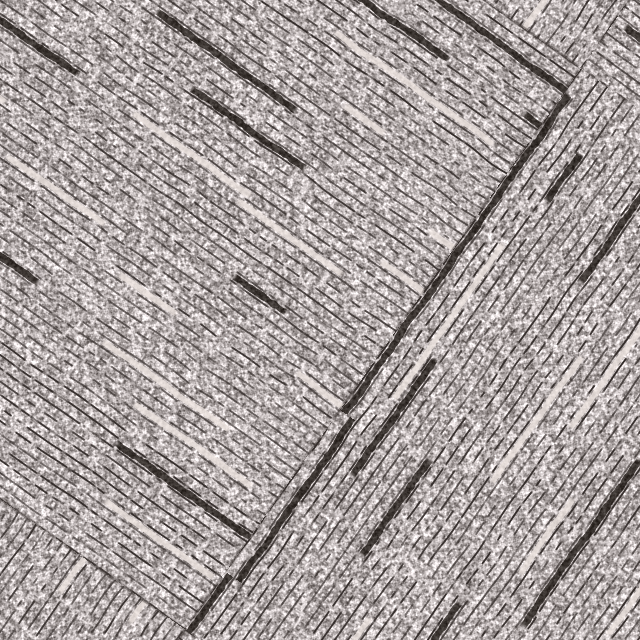
Give the GLSL for this texture, as a WebGL 2 fragment shader.

```glsl
#version 300 es
precision highp float;

uniform vec2 u_resolution;
out vec4 fragColor;

// Layout, in canvas units
const vec2 CORNER = vec2(0.908, 0.893);     // point where four tiles meet
const float ANGLE = 0.956;                  // direction of the long seam, radians
const float TILE = 1.073;
const float ROWS = 64.0;                    // yarn rows per tile
const float GROOVE = 0.085;                 // half width, in rows
const float PALE_WIDTH = 0.27;              // half widths of accents, in rows
const float DARK_WIDTH = 0.31;
const float SEAM_WIDTH = 0.0022;

// Accent strands: one candidate per group of rows and span of length
const float GROUP = 4.0;
const float SPAN = 0.50;
const float ACCENT_CHANCE = 0.78;
const float DARK_SHARE = 0.34;
const vec3 EDGE_STRAND = vec3(0.11, 0.42, 1.03); // step out, step back, end

// Yarn
const vec3 PALE = vec3(0.86, 0.83, 0.83);
const vec3 DARK = vec3(0.22, 0.19, 0.18);
const vec3 CREAM = vec3(0.90, 0.865, 0.85);
const vec3 CHARCOAL = vec3(0.21, 0.185, 0.17);
const float BASE_TONE = 0.80;
const float GRAIN = 1.35;
const float GRAIN_SCALE = 255.0;

float hash(vec2 p) {
    return fract(sin(dot(p, vec2(127.1, 311.7))) * 43758.5453);
}

float noise(vec2 p) {
    vec2 i = floor(p), f = fract(p);
    f = f * f * (3.0 - 2.0 * f);
    return mix(mix(hash(i), hash(i + vec2(1, 0)), f.x),
               mix(hash(i + vec2(0, 1)), hash(i + vec2(1, 1)), f.x), f.y);
}

float band(float d, float halfWidth, float soft) {
    return 1.0 - smoothstep(halfWidth - soft, halfWidth + soft, abs(d));
}

float segment(float x, float start, float end, float soft) {
    return smoothstep(start - soft, start + soft, x)
         * (1.0 - smoothstep(end - soft, end + soft, x));
}

// Coverage of a scattered strand: x = cream, y = charcoal
vec2 accent(float along, float row, vec2 tile) {
    float group = floor(row / GROUP);
    float s = along / SPAN + hash(vec2(group, tile.x + 5.0 * tile.y));
    vec2 key = vec2(group + 37.0 * tile.x, floor(s) + 17.0 * tile.y);
    float chosen = group * GROUP + floor(GROUP * hash(key + 0.3));
    float start = 0.35 * hash(key + 1.7);
    float end = start + mix(0.15, 0.65, hash(key + 2.9));
    float on = segment(fract(s), start, end, 0.008)
             * step(abs(row - chosen), 0.5) * step(hash(key + 4.1), ACCENT_CHANCE);
    float isDark = step(hash(key + 5.3), DARK_SHARE);
    return on * vec2(1.0 - isDark, isDark);
}

void main() {
    float pixel = 1.0 / min(u_resolution.x, u_resolution.y);
    vec2 p = gl_FragCoord.xy * pixel - CORNER;

    // Rotated checkerboard of quarter-turned tiles
    vec2 alongSeam = vec2(cos(ANGLE), sin(ANGLE));
    vec2 q = vec2(dot(p, vec2(alongSeam.y, -alongSeam.x)), dot(p, alongSeam));
    vec2 tile = floor(q / TILE);
    vec2 local = q - tile * TILE;
    float turned = mod(tile.x + tile.y, 2.0);
    vec2 st = turned < 0.5 ? local : local.yx;   // x along the rows, y across

    // Rows with a slight sway
    float sway = 0.22 * (noise(vec2(st.x * 22.0, st.y * 9.0) + 31.0 * tile) - 0.5);
    float r = st.y / TILE * ROWS + sway;
    float row = clamp(floor(r), 0.0, ROWS - 1.0);
    float offCentre = r - row - 0.5;
    float soft = 0.6 * pixel * ROWS / TILE;

    // Heathered loops in coarse and fine grain
    vec2 g = st * GRAIN_SCALE + 71.0 * tile;
    float grain = 0.62 * noise(g) + 0.38 * noise(g * 1.9 + 13.0) - 0.5;
    float heather = noise(vec2(st.x * 16.0, r * 0.8) + 19.0 * tile) - 0.5;
    vec3 color = mix(DARK, PALE, BASE_TONE + GRAIN * grain + 0.12 * heather);

    // Broken dark grooves between rows
    float edge = floor(r + 0.5);
    float broken = smoothstep(0.2, 0.5, noise(vec2(st.x * 95.0, edge * 7.3)));
    float strength = mix(0.6, 1.0, hash(vec2(edge, tile.x + 3.0 * tile.y)));
    color = mix(color, DARK * 0.9, band(r - edge, GROOVE, soft) * broken * strength);

    // Scattered strands, plus a stepped dark strand beside the seam
    vec2 strand = accent(st.x, row, tile);
    float edgeRow = step(EDGE_STRAND.x, st.x) * step(st.x, EDGE_STRAND.y);
    float beside = turned * step(abs(row - edgeRow), 0.5)
                 * (1.0 - smoothstep(EDGE_STRAND.z - 0.005, EDGE_STRAND.z, st.x));
    strand = mix(strand, vec2(0.0, 1.0), beside);
    float ragged = 0.16 * (noise(st * 140.0) - 0.5);
    float cream = strand.x * band(offCentre, PALE_WIDTH + 0.5 * ragged, soft);
    float charcoal = strand.y * band(offCentre, DARK_WIDTH + ragged, soft);
    color = mix(color, CREAM + 0.12 * grain, cream * 0.95);
    color = mix(color, CHARCOAL + 0.25 * grain, charcoal * 0.95);

    // Shadowed joint between tiles
    vec2 joint = min(local, TILE - local);
    float seam = band(min(joint.x, joint.y), SEAM_WIDTH, pixel);
    color = mix(color, DARK, 0.55 * seam * smoothstep(0.15, 0.6, noise(q * 90.0)));

    fragColor = vec4(clamp(color, 0.0, 1.0), 1.0);
}
```
